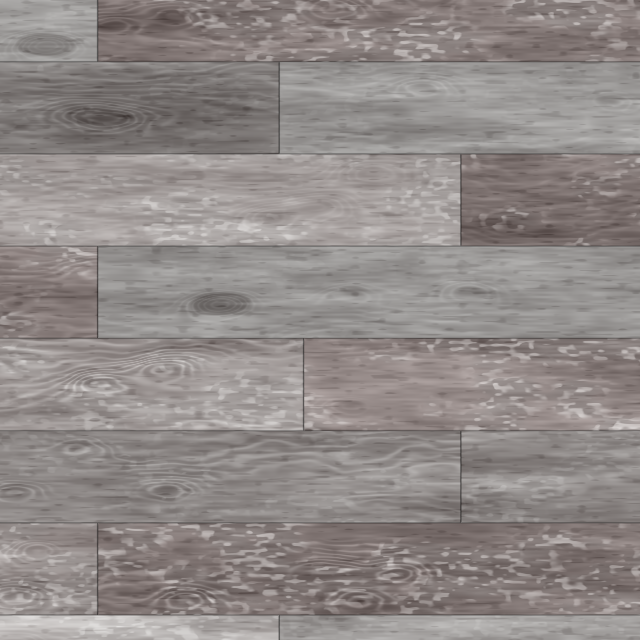
Reproduce this texture procedurally as a WebGL 2 fragment shader.

```glsl
#version 300 es
precision highp float;
uniform vec2 u_resolution;
out vec4 outColor;

#define ROW_HEIGHT 0.1441
#define FIRST_SEAM 0.0964
#define FIRST_JOINT 0.1525
#define JOINT_STEP 0.2838
#define SEAM_WIDTH 0.0013
#define FIBRE_CONTRAST 0.15
#define STREAK_CONTRAST 0.26
#define RING_CONTRAST 0.13
#define LIME_CONTRAST 0.22
#define COOL_TINT vec3(0.006, 0.000, -0.006)
#define WARM_TINT vec3(0.032, -0.012, -0.020)

// Per row, top to bottom: tone, warmth, ring strength
const vec3 LEFT_PLANKS[8] = vec3[8](
    vec3(0.58, 0.1, 0.2), vec3(0.47, 0.2, 0.5), vec3(0.65, 0.5, 0.2), vec3(0.52, 0.8, 0.5),
    vec3(0.60, 0.5, 0.9), vec3(0.55, 0.3, 0.8), vec3(0.59, 0.6, 0.6), vec3(0.69, 0.4, 0.2));
const vec3 RIGHT_PLANKS[8] = vec3[8](
    vec3(0.50, 0.9, 0.5), vec3(0.59, 0.1, 0.3), vec3(0.47, 0.9, 0.3), vec3(0.58, 0.1, 0.3),
    vec3(0.55, 0.9, 0.3), vec3(0.55, 0.3, 0.8), vec3(0.49, 0.9, 1.0), vec3(0.61, 0.2, 0.2));

float hash(vec2 cell) {
    uvec2 k = uvec2(ivec2(cell)) * uvec2(1597u, 51749u);
    uint n = (k.x ^ (k.y >> 3u) ^ (k.y << 7u)) * 668265u;
    n = (n ^ (n >> 15u)) * 739981u;
    n ^= n >> 13u;
    return float(n & 65535u) / 65535.0;
}

float noise(vec2 p) {
    vec2 i = floor(p), f = fract(p);
    f = f * f * (3.0 - 2.0 * f);
    return mix(mix(hash(i), hash(i + vec2(1, 0)), f.x),
               mix(hash(i + vec2(0, 1)), hash(i + vec2(1, 1)), f.x), f.y);
}

float fbm(vec2 p) {
    float sum = 0.0, amp = 0.53;
    for (int i = 0; i < 4; i++) {
        sum += amp * noise(p);
        p = p * 2.03 + 17.7;
        amp *= 0.5;
    }
    return sum;
}

// Sum of elongated bumps that bend the growth rings into knots
float knots(vec2 p, float plank) {
    float sum = 0.0;
    for (float k = 0.0; k < 4.0; k++) {
        vec2 seed = vec2(plank + 31.0, k * 2.0 + 5.0);
        vec2 centre = vec2(hash(seed), ROW_HEIGHT * mix(0.15, 0.85, hash(seed + vec2(0, 1))));
        vec2 d = (p - centre) * vec2(19.0, 48.0);
        sum += exp(-dot(d, d));
    }
    return sum;
}

// Smooth-edged line at distance d
float seam(float d, float width) {
    float aa = 1.0 / min(u_resolution.x, u_resolution.y);
    return 1.0 - smoothstep(0.5 * width - 0.5 * aa, 0.5 * width + aa, abs(d));
}

void main() {
    vec2 uv = gl_FragCoord.xy / u_resolution;

    // Plank layout: three-step stagger with one shifted joint
    float depth = (1.0 - uv.y - FIRST_SEAM) / ROW_HEIGHT + 1.0;
    float row = clamp(floor(depth), 0.0, 7.0);
    float v = depth - row;
    float joint = FIRST_JOINT + JOINT_STEP * mod(row, 3.0) + (row == 4.0 ? 0.038 : 0.0);
    bool isRight = uv.x > joint;
    float plank = row * 2.0 + float(isRight);
    vec3 style = isRight ? RIGHT_PLANKS[int(row)] : LEFT_PLANKS[int(row)];
    float warmth = style.y;
    vec2 p = vec2(uv.x, v * ROW_HEIGHT);
    vec2 q = p + plank * vec2(3.37, 1.73) + 1.0;

    // Broad streaks and fine fibres along the plank
    float streak = fbm(q * vec2(3.5, 26.0)) - 0.5;
    float fibre = 0.45 * noise(q * vec2(14.0, 135.0)) + 0.55 * noise(q * vec2(34.0, 290.0)) - 0.5;
    float pores = smoothstep(0.72, 0.95, noise(q * vec2(48.0, 250.0) + 9.0));
    float tone = style.x + STREAK_CONTRAST * streak + FIBRE_CONTRAST * fibre - 0.07 * pores;

    // Growth rings, wavy and wrapped around knots
    float bump = knots(p, plank);
    float field = v * 9.0 + 7.0 * fbm(q * vec2(4.5, 13.0)) + 4.0 * bump;
    float ring = 0.5 + 0.5 * sin(6.2832 * field + 2.0 * fibre);
    float figure = smoothstep(0.38, 0.62, fbm(q * vec2(2.5, 12.0) + 40.0) + 0.25 * bump);
    tone += RING_CONTRAST * style.z * figure * (ring * ring - 0.4);
    tone -= 0.10 * smoothstep(0.75, 1.1, bump);

    // Pale lime worn into the warmer boards, with dark stains between
    float patchy = fbm(q * vec2(9.0, 24.0) + 80.0);
    float fleck = smoothstep(0.5, 0.85, noise(q * vec2(85.0, 210.0) + 3.0 * patchy));
    float worn = warmth * smoothstep(0.38, 0.64, patchy);
    tone += LIME_CONTRAST * worn * (fleck - 0.12) - 0.05 * warmth * (1.0 - smoothstep(0.3, 0.5, patchy));

    // Darker wood shows more of the warm tint
    float tintAmount = clamp(warmth * (1.25 - worn * 0.5) + 1.2 * (0.55 - tone), 0.0, 1.0);
    vec3 color = vec3(tone) + mix(COOL_TINT, WARM_TINT, tintAmount);

    // Seams: faint between rows, darker at plank ends
    float rowGap = seam(min(v, 1.0 - v) * ROW_HEIGHT, SEAM_WIDTH);
    float endGap = seam(uv.x - joint, SEAM_WIDTH);
    color *= 1.0 - max(rowGap * 0.32, endGap * 0.48);
    outColor = vec4(clamp(color, 0.0, 1.0), 1.0);
}
```
